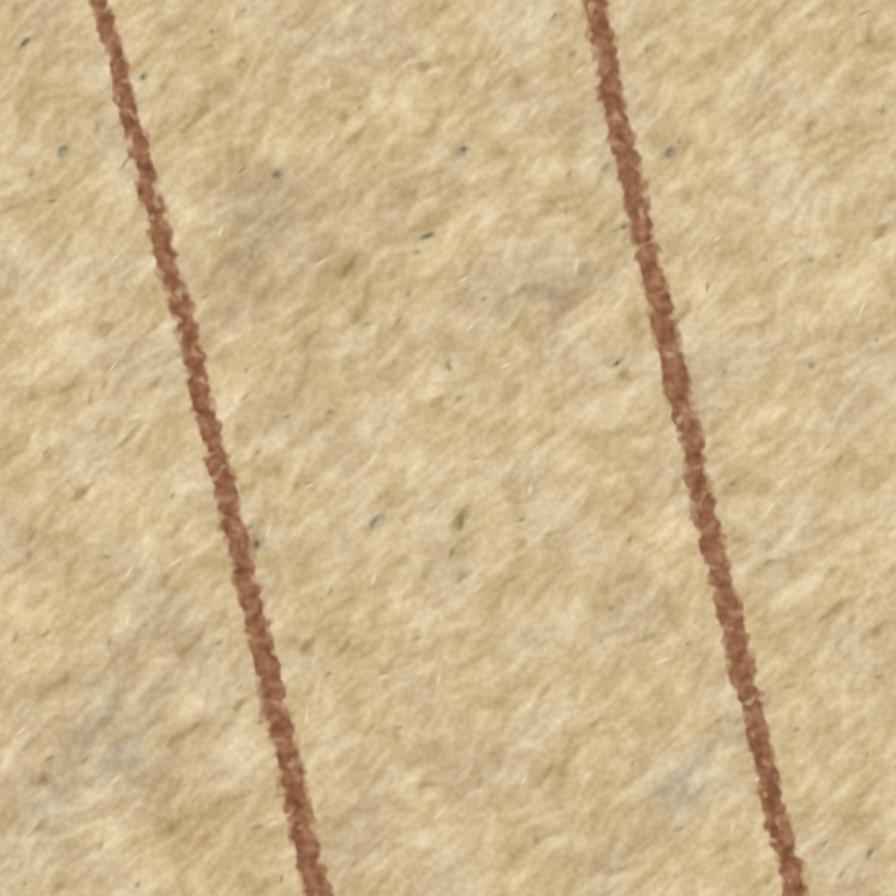
This texture is drawn by a WebGL 1 fragment shader. Its source:

```glsl
precision highp float;
uniform vec2 u_resolution;

vec2 hash2(vec2 p) {
  vec2 k = vec2(dot(p, vec2(127.1, 311.7)), dot(p, vec2(269.5, 183.3)));
  return fract(sin(k) * 43758.55);
}

vec2 gradientAt(vec2 cell) {
  float a = 6.28318 * hash2(cell).x;
  return vec2(cos(a), sin(a));
}

float gradientNoise(vec2 p) {
  vec2 i = floor(p), f = fract(p);
  vec2 u = f * f * f * (f * (f * 6.0 - 15.0) + 10.0);
  vec2 e = vec2(1.0, 0.0);
  float a = dot(gradientAt(i), f);
  float b = dot(gradientAt(i + e.xy), f - e.xy);
  float c = dot(gradientAt(i + e.yx), f - e.yx);
  float d = dot(gradientAt(i + e.xx), f - e.xx);
  return mix(mix(a, b, u.x), mix(c, d, u.x), u.y);
}

float fbm(vec2 p) {
  float sum = 0.0, amp = 0.6;
  for (int i = 0; i < 4; i++) {
    sum += amp * gradientNoise(p);
    p = mat2(1.6, 1.2, -1.2, 1.6) * p + 7.3;
    amp *= 0.6;
  }
  return sum;
}

// Coordinates along and across a direction
vec2 turn(vec2 p, float angle) {
  float c = cos(angle), s = sin(angle);
  return vec2(c * p.x + s * p.y, c * p.y - s * p.x);
}

// Soft elliptical stain, radii along and across its angle
float stain(vec2 p, vec2 center, vec2 radii, float angle) {
  vec2 q = turn(p - center, angle) / radii;
  return exp(-dot(q, q));
}

// Scattered short flecks, one candidate per cell
float flecks(vec2 p, float cells, float density, vec2 radii, float seed) {
  vec2 g = p * cells;
  float cover = 0.0;
  for (int y = -1; y <= 1; y++) {
    for (int x = -1; x <= 1; x++) {
      vec2 cell = floor(g) + vec2(float(x), float(y));
      vec2 place = hash2(cell + seed);
      vec2 kind = hash2(cell + seed + 41.7);
      vec2 center = (cell + 0.15 + 0.7 * place) / cells;
      vec2 size = radii * (0.6 + 0.7 * place.yx);
      float mark = stain(p, center, size, 0.2 + 1.3 * kind.y);
      cover = max(cover, mark * step(kind.x, density));
    }
  }
  return cover;
}

// Painted line from foot (y = 0) to head (y = 1), with ragged edges
float stroke(vec2 p, float foot, float head, float bow, float halfWidth, float seed) {
  float axis = mix(foot, head, p.y) + bow * p.y * (1.0 - p.y);
  axis += 0.004 * gradientNoise(vec2(p.y * 17.0, seed));
  float ragged = 0.007 * gradientNoise(p * 52.0 + seed) + 0.005 * gradientNoise(p * 105.0 + seed);
  float d = abs(p.x - axis) * 0.972 - halfWidth + ragged;
  return 1.0 - smoothstep(-0.0045, 0.0045, d);
}

vec3 stone(vec2 p) {
  vec2 warped = p + 0.012 * vec2(gradientNoise(p * 13.0), gradientNoise(p * 13.0 + 31.0));
  vec2 grain = turn(warped, 0.75) * vec2(0.6, 1.25);
  float tone = 0.06 * fbm(p * 5.0 + 2.0);
  tone += 0.085 * gradientNoise(grain * 19.0);
  tone += 0.09 * gradientNoise(grain * 41.0 + 9.0);
  tone += 0.09 * gradientNoise(grain * 83.0 + 5.0);
  tone += 0.05 * gradientNoise(p * 150.0);

  // Sparse dark pits between the grains
  float pits = smoothstep(0.22, 0.6, gradientNoise(grain * 47.0 + 60.0));
  float worn = 0.4 + smoothstep(-0.1, 0.3, fbm(p * 6.0 + 14.0));
  tone -= 0.1 * pits * worn;
  vec3 color = vec3(0.823, 0.735, 0.578) + tone * vec3(0.85, 1.0, 1.08);
  color += vec3(0.018, 0.0, -0.025) * gradientNoise(p * 11.0 + 20.0);

  // Weathered brown and grey areas
  float mottling = clamp(0.65 + 1.6 * gradientNoise(grain * 30.0 + 3.0), 0.0, 1.4);
  float brown = stain(p, vec2(0.44, 0.76), vec2(0.13, 0.06), 0.8);
  brown += 0.6 * stain(p, vec2(0.39, 0.11), vec2(0.09, 0.05), 0.6);
  brown += 0.5 * stain(p, vec2(0.20, 0.08), vec2(0.05, 0.03), 0.2);
  float grey = stain(p, vec2(0.62, 0.67), vec2(0.08, 0.035), 0.3);
  grey += 0.8 * stain(p, vec2(0.27, 0.72), vec2(0.09, 0.045), 1.0);
  grey += 0.8 * stain(p, vec2(0.13, 0.19), vec2(0.16, 0.07), 0.9);
  grey += 1.3 * stain(p, vec2(0.765, 0.125), vec2(0.11, 0.022), 0.78);
  color -= mottling * (brown * vec3(0.075, 0.085, 0.085) + grey * vec3(0.09, 0.075, 0.04));
  return color;
}

void main() {
  vec2 p = gl_FragCoord.xy / u_resolution;
  vec3 color = stone(p);

  // Mineral specks and pale glints
  float dark = flecks(p, 9.0, 0.22, vec2(0.0085, 0.0045), 3.0);
  dark = max(dark, 0.5 * flecks(p, 23.0, 0.2, vec2(0.006, 0.003), 17.0));
  dark *= clamp(0.8 + 1.5 * gradientNoise(p * 95.0), 0.0, 1.0);
  color = mix(color, vec3(0.38, 0.35, 0.29), 0.75 * dark);
  float glint = flecks(p, 18.0, 0.17, vec2(0.008, 0.0022), 29.0);
  color = mix(color, vec3(0.95, 0.90, 0.79), 0.6 * glint);

  // Two red-brown painted lines
  float left = stroke(p, 0.354, 0.111, 0.028, mix(0.0145, 0.0095, p.y), 4.3);
  float right = stroke(p, 0.888, 0.661, -0.012, 0.0125, 12.7);
  float paint = max(left, right);
  float pigment = gradientNoise(p * 62.0 + 8.0) + 0.7 * gradientNoise(p * 125.0);
  vec3 paintColor = vec3(0.565, 0.385, 0.285) + pigment * vec3(0.15, 0.15, 0.13);
  float chips = smoothstep(0.2, 0.6, gradientNoise(p * 72.0 + 50.0));
  color = mix(color, paintColor, paint * (0.94 - 0.55 * chips));

  gl_FragColor = vec4(clamp(color, 0.0, 1.0), 1.0);
}
```
